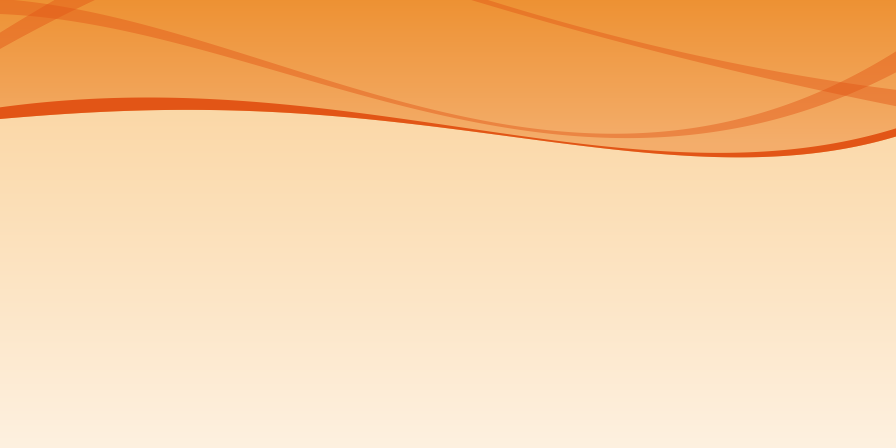
Write a Shadertoy shader that draws this background.

```glsl
// Orange header with translucent ribbons sweeping over a cream gradient.

const vec3 ORANGE_TOP = vec3(0.93, 0.57, 0.20);
const vec3 ORANGE_LOW = vec3(0.955, 0.68, 0.42);
const vec3 CREAM_TOP  = vec3(0.982, 0.845, 0.655);
const vec3 CREAM_LOW  = vec3(0.994, 0.942, 0.875);
const vec3 RUST       = vec3(0.885, 0.335, 0.085);

const float ORANGE_DEPTH  = 0.32;  // where the header gradient ends
const float CREAM_START   = 0.25;  // where the cream gradient begins
const float RIBBON_ALPHA  = 0.45;

// A curve holds its depths below the top edge at u = 0, 1/4, 1/2, 3/4 and 1.
struct Curve { vec4 depths; float last; };

const Curve WAVE_UPPER = Curve(vec4(0.2396, 0.2227, 0.2799, 0.3385), 0.2865);
const Curve WAVE_LOWER = Curve(vec4(0.2656, 0.2461, 0.2865, 0.3456), 0.3047);

const Curve SWEEP_UPPER = Curve(vec4(-0.0026, 0.1068, 0.2526, 0.2917), 0.1146);
const Curve SWEEP_LOWER = Curve(vec4(0.0313, 0.1250, 0.2604, 0.3047), 0.1615);

const Curve RIGHT_UPPER = Curve(vec4(-0.4609, -0.2188, -0.0286, 0.1113), 0.2005);
const Curve RIGHT_LOWER = Curve(vec4(-0.3740, -0.1815, -0.0156, 0.1240), 0.2370);

const Curve CORNER_UPPER = Curve(vec4(0.0729, -0.1890, -0.3542, -0.4245), -0.3984);
const Curve CORNER_LOWER = Curve(vec4(0.1094, -0.1198, -0.2526, -0.2917), -0.2318);

// Quartic through the five evenly spaced depths (Lagrange form)
float curveDepth(Curve c, float u) {
    float t = 4.0 * u;
    float a = t - 1.0, b = t - 2.0, d = t - 3.0, e = t - 4.0;
    vec4 weights = vec4(a * b * d * e / 24.0, -t * b * d * e / 6.0,
                        t * a * d * e / 4.0, -t * a * b * e / 6.0);
    return dot(weights, c.depths) + c.last * t * a * b * d / 24.0;
}

// Smooth coverage of the area below a curve; p = (u, depth)
float below(Curve c, vec2 p) {
    return clamp((p.y - curveDepth(c, p.x)) * iResolution.y + 0.5, 0.0, 1.0);
}

// Coverage between two curves, also right when thinner than a pixel
float ribbon(Curve upper, Curve lower, vec2 p) {
    return max(below(upper, p) - below(lower, p), 0.0);
}

void mainImage(out vec4 fragColor, in vec2 fragCoord) {
    vec2 p = fragCoord / iResolution.xy;
    p.y = 1.0 - p.y;

    // Header gradient and its overlapping ribbons
    vec3 color = mix(ORANGE_TOP, ORANGE_LOW, clamp(p.y / ORANGE_DEPTH, 0.0, 1.0));
    color = mix(color, RUST, RIBBON_ALPHA * ribbon(SWEEP_UPPER, SWEEP_LOWER, p));
    color = mix(color, RUST, RIBBON_ALPHA * ribbon(RIGHT_UPPER, RIGHT_LOWER, p));
    color = mix(color, RUST, RIBBON_ALPHA * ribbon(CORNER_UPPER, CORNER_LOWER, p));

    // Cream area under a solid rust border
    float creamBlend = clamp((p.y - CREAM_START) / (1.0 - CREAM_START), 0.0, 1.0);
    vec3 cream = mix(CREAM_TOP, CREAM_LOW, creamBlend);
    color = mix(color, cream, below(WAVE_LOWER, p));
    color = mix(color, RUST, ribbon(WAVE_UPPER, WAVE_LOWER, p));

    fragColor = vec4(color, 1.0);
}
```
